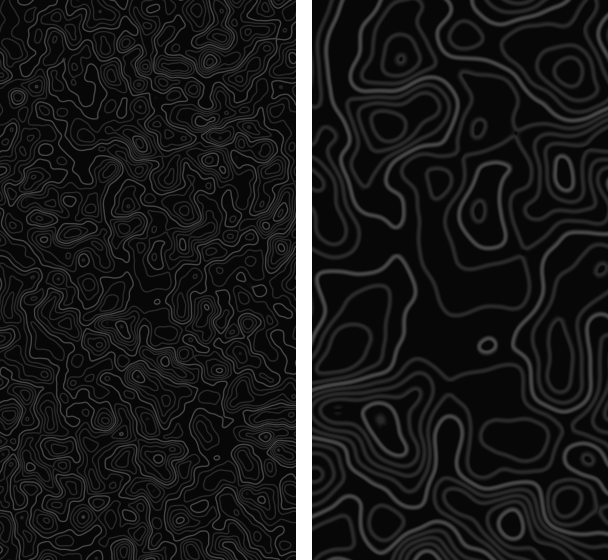
Left, the full canvas; right, a detail of the centre.
Write a WebGL 2 fragment shader that draws this pattern.

```glsl
#version 300 es
precision highp float;

#define CELLS_ACROSS 11.0
#define LEVEL_STEP 0.155
#define LINE_RADIUS 0.0046
#define DETAIL 0.27
#define RELIEF_VARIATION 0.9
#define INDEX_EVERY 4.0
#define GROUND_GREY 0.028
#define LINE_GREY 0.165
#define INDEX_GREY 0.28

uniform vec2 u_resolution;
out vec4 outColor;

// Random unit vector for a lattice point
vec2 latticeGradient(vec2 cell) {
    vec3 q = fract(cell.xyx * vec3(0.1031, 0.1030, 0.0973));
    q += dot(q, q.yzx + 33.33);
    float angle = 6.28318 * fract((q.x + q.y) * q.z);
    return vec2(cos(angle), sin(angle));
}

float cornerRamp(vec2 cell, vec2 local, vec2 corner) {
    return dot(latticeGradient(cell + corner), local - corner);
}

// Gradient noise with quintic blending
float gradientNoise(vec2 p) {
    vec2 cell = floor(p);
    vec2 local = fract(p);
    vec2 blend = local * local * local * (local * (local * 6.0 - 15.0) + 10.0);
    float low = mix(cornerRamp(cell, local, vec2(0, 0)),
                    cornerRamp(cell, local, vec2(1, 0)), blend.x);
    float high = mix(cornerRamp(cell, local, vec2(0, 1)),
                     cornerRamp(cell, local, vec2(1, 1)), blend.x);
    return mix(low, high, blend.y);
}

// Terrain height in contour levels, with steep and calm regions
float terrainLevel(vec2 p) {
    const mat2 turn = mat2(0.8, 0.6, -0.6, 0.8);
    float hills = gradientNoise(turn * p + 40.0);
    float bumps = gradientNoise(p * 1.9 + 91.7);
    float relief = 1.0 + RELIEF_VARIATION * gradientNoise(p * 0.4 + 17.3);
    return (hills + DETAIL * bumps) * relief / LEVEL_STEP;
}

void main() {
    vec2 p = gl_FragCoord.xy / u_resolution.x * CELLS_ACROSS;

    // Height and its slope per cell
    const vec2 e = vec2(0.01, 0.0);
    float level = terrainLevel(p) + 0.5;
    vec2 slope = vec2(terrainLevel(p + e.xy) - terrainLevel(p - e.xy),
                      terrainLevel(p + e.yx) - terrainLevel(p - e.yx)) / (2.0 * e.x);

    // Distance to the nearest contour, in canvas widths
    float contour = round(level);
    float gap = abs(level - contour) / max(length(slope), 0.3) / CELLS_ACROSS;
    float radius = max(LINE_RADIUS, 1.0 / u_resolution.x);
    float ink = 1.0 - smoothstep(0.0, radius, gap);

    // Every few levels a brighter index line
    bool isIndex = mod(contour + 0.5, INDEX_EVERY) < 1.0;
    float lineGrey = isIndex ? INDEX_GREY : LINE_GREY;
    outColor = vec4(vec3(mix(GROUND_GREY, lineGrey, ink)), 1.0);
}
```
